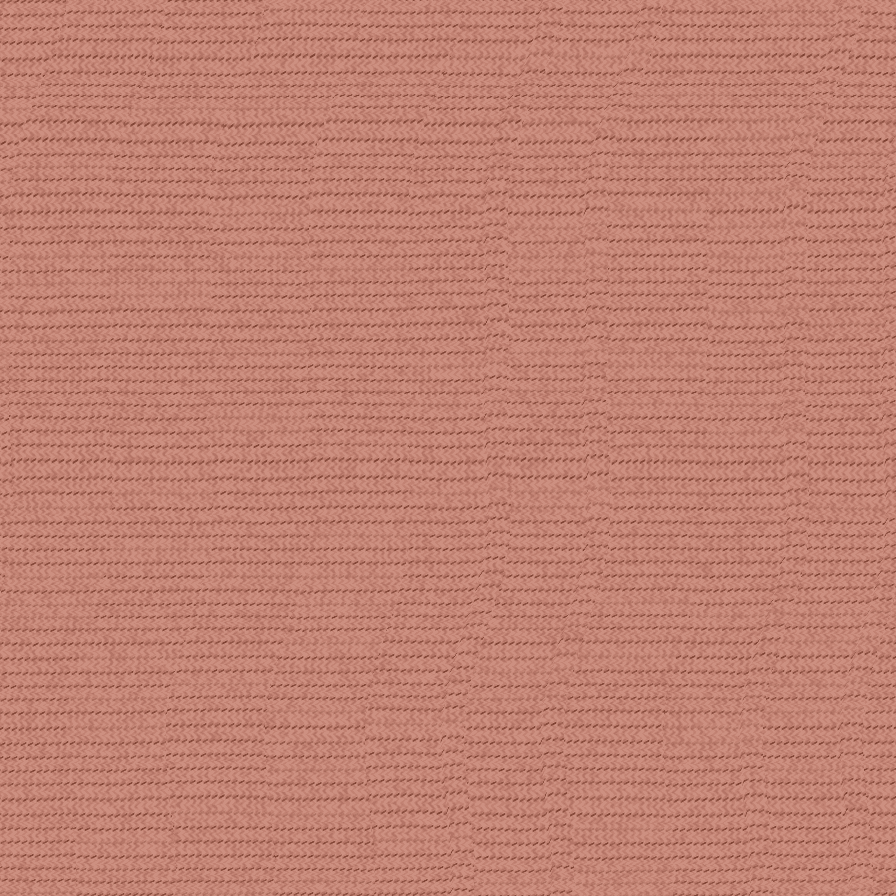
This texture is drawn by a WebGL 1 fragment shader. Its source:

```glsl
precision highp float;
// Fine terracotta knit: 64 uneven rows of 128 slanted stitches, with small
// braided yarn strokes between thin dark ridges. Leaning panels nudge the rows,
// and noise varies row spacing, ridge strength and yarn tone.
uniform vec2 u_resolution;

float hash(vec2 p) {
  vec3 q = fract(p.xyx * vec3(0.1031, 0.1030, 0.0973));
  q += dot(q, q.yzx + 33.33);
  return fract((q.x + q.y) * q.z);
}

float noise(vec2 p) {
  vec2 i = floor(p), f = fract(p);
  f = f * f * (3.0 - 2.0 * f);
  return mix(mix(hash(i), hash(i + vec2(1.0, 0.0)), f.x),
             mix(hash(i + vec2(0.0, 1.0)), hash(i + vec2(1.0, 1.0)), f.x), f.y);
}

void main() {
  vec2 uv = gl_FragCoord.xy / u_resolution;
  float rowPixel = 64.0 / u_resolution.y;
  float stitchPixel = 128.0 / u_resolution.x;

  // Leaning panels of rows
  float lane = uv.x * 9.0 - uv.y * 0.7 + 0.5 * noise(vec2(7.0, uv.y * 5.0));
  float panel = floor(lane);
  float inPanel = fract(lane);

  // Row coordinate: uneven spacing, slight panel shift, raised strip by some seams
  float row = uv.y * 64.0 + 0.65 * noise(vec2(3.0, uv.y * 24.0));
  row += 0.3 * noise(vec2(panel, uv.y * 6.0));
  row += 0.14 * noise(vec2(uv.x * 24.0, uv.y * 9.0));
  row -= 0.25 * step(0.6, hash(vec2(panel, 19.0)))
       * smoothstep(0.76, 0.79, inPanel);

  float rowId = floor(row);
  float across = fract(row) - 0.5;
  float stitch = uv.x * 128.0 + hash(vec2(rowId, 41.0));
  float along = fract(stitch) - 0.5;

  // Braided yarn: two rows of short opposing diagonals per ridge, roughened by grain
  float zigzag = abs(fract(row * 2.0) - 0.5);
  float braid = sin(6.2832 * (stitch + 1.3 * zigzag));
  float grain = noise(vec2(uv.x * 290.0, uv.y * 270.0)) - 0.5;
  float tone = 0.45 * braid + 1.1 * grain;
  vec3 color = mix(vec3(0.76, 0.51, 0.45), vec3(0.805, 0.565, 0.505),
                   smoothstep(-0.15, 0.3, tone));
  color = mix(color, vec3(0.705, 0.455, 0.40), 1.0 - smoothstep(-0.68, -0.3, tone));

  // Dark ridge: one slanted dash per stitch, linked by a fainter thread
  float dashDistance = abs(across - 0.24 * along);
  float dash = 1.0 - smoothstep(0.065 - 0.5 * rowPixel, 0.065 + 0.5 * rowPixel, dashDistance);
  dash *= 1.0 - 0.7 * smoothstep(0.36 - 0.5 * stitchPixel, 0.36 + 0.5 * stitchPixel, abs(along));

  // Some stretches of ridge sink into the yarn
  float strength = mix(0.4, 1.0, smoothstep(0.05, 0.25, hash(vec2(rowId, panel + 60.0))));
  strength *= 0.9 + 0.7 * grain;
  color = mix(color, vec3(0.55, 0.31, 0.25), dash * strength);

  gl_FragColor = vec4(color, 1.0);
}
```
